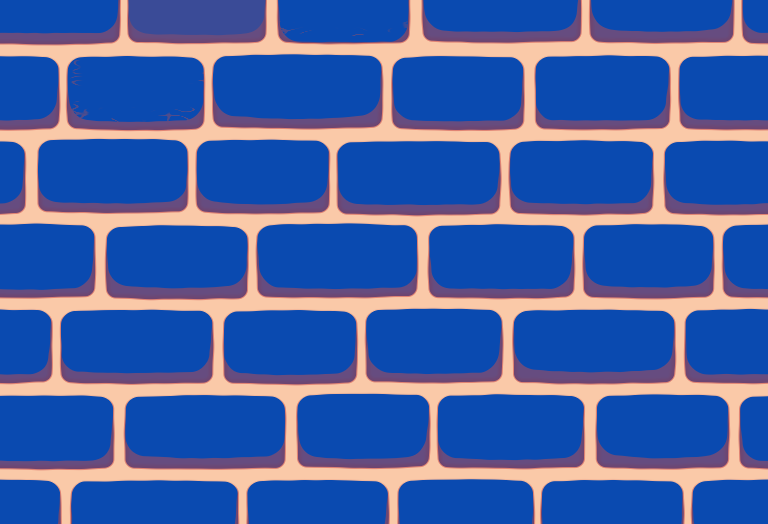
Reproduce this pattern procedurally as a WebGL 1 fragment shader.

```glsl
precision highp float;
// Cartoon brick wall: blue rounded bricks with purple undersides in peach mortar.
uniform vec2 u_resolution;

// Lengths are in canvas heights.
#define ROW_HEIGHT 0.1622
#define ROW_LENGTH 1.4615
#define WIDE_BRICK 0.330
#define JOINT_JITTER 0.028
#define HALF_GAP 0.0101
#define LIP 0.0185
#define EDGE_WIDTH 0.0021
#define FACE_BLUE vec3(0.04, 0.29, 0.69)
#define SHADE_PURPLE vec3(0.40, 0.30, 0.50)
#define MORTAR_PEACH vec3(0.98, 0.79, 0.66)
#define EDGE_PINK vec3(0.86, 0.47, 0.42)

float hash(vec2 p) {
  return fract(sin(dot(p, vec2(127.1, 311.7))) * 43758.55);
}

vec2 gradient(vec2 cell) {
  float angle = 6.2832 * hash(cell);
  return vec2(cos(angle), sin(angle));
}

float gradientNoise(vec2 p) {
  vec2 i = floor(p), f = fract(p);
  vec2 w = f * f * f * (f * (f * 6.0 - 15.0) + 10.0);
  float a = dot(gradient(i), f);
  float b = dot(gradient(i + vec2(1.0, 0.0)), f - vec2(1.0, 0.0));
  float c = dot(gradient(i + vec2(0.0, 1.0)), f - vec2(0.0, 1.0));
  float d = dot(gradient(i + 1.0), f - 1.0);
  return mix(mix(a, b, w.x), mix(c, d, w.x), w.y);
}

float roundedBox(vec2 p, vec2 halfSize, float radius) {
  vec2 q = abs(p) - halfSize + radius;
  return length(max(q, 0.0)) + min(max(q.x, q.y), 0.0) - radius;
}

// Antialiased coverage of the inside of a distance field
float cover(float d) {
  return clamp(0.5 - d * u_resolution.y, 0.0, 1.0);
}

// Start of each row's wide brick, as a fraction of the row
float rowShift(float row) {
  vec4 upper = vec4(equal(vec4(row), vec4(0.0, 1.0, 2.0, 3.0)));
  vec4 lower = vec4(equal(vec4(row), vec4(4.0, 5.0, 6.0, 7.0)));
  return dot(upper, vec4(0.543, 0.273, 0.435, 0.331))
       + dot(lower, vec4(0.664, 0.155, 0.085, 0.480));
}

// Joints after the wide brick are evenly spaced, then jittered
float joint(float row, float i) {
  if (i < 0.5) return 0.0;
  float base = WIDE_BRICK + (i - 1.0) * (ROW_LENGTH - WIDE_BRICK) / 4.0;
  return base + step(i, 4.5) * JOINT_JITTER * (hash(vec2(i, row + 17.0)) - 0.5);
}

vec3 brick(vec2 p, vec2 halfSize, vec2 id, vec2 wall) {
  float worn = step(3.5, id.x) * step(id.y, 1.5);
  float tinted = float(id == vec2(3.0, 0.0));

  // Outline: bowed edges, softer corners on top, a slight wobble
  vec2 n = clamp(p / halfSize, -1.0, 1.0);
  vec2 bowed = p * (1.0 + vec2(0.018, 0.05) * n.yx * n.yx);
  float radius = mix(0.016, 0.024, smoothstep(-0.3, 0.3, n.y));
  float body = roundedBox(bowed, halfSize, radius)
             + 0.0018 * gradientNoise(wall * 22.0);

  // Face: inset grows down the sides and leaves a lip below
  float drop = 0.5 - 0.5 * n.y;
  float left = (0.003 + 0.011 * hash(id + 3.1)) * drop * drop;
  float right = (0.003 + 0.014 * hash(id + 5.7)) * mix(drop * drop, drop, hash(id + 9.2));
  float lip = LIP + 0.007 * (hash(id + 7.3) - 0.5);
  lip += 0.011 * hash(id + 8.4) * n.x * n.x;
  lip *= 1.0 - 0.85 * worn * step(id.y, 0.5);
  vec2 faceHalf = halfSize + vec2(-0.5 * (left + right), 0.03 - 0.5 * lip);
  vec2 faceCenter = vec2(0.5 * (left - right), 0.03 + 0.5 * lip);
  float face = roundedBox(p - faceCenter, faceHalf, 0.033);
  face += 0.0015 * gradientNoise(wall * 35.0);

  // Thin broken scratches along the rim of worn bricks
  float scratch = 1.0 - smoothstep(0.03, 0.09, abs(gradientNoise(wall * vec2(28.0, 75.0))));
  scratch *= smoothstep(0.1, 0.3, gradientNoise(wall * 30.0 + 7.0));
  scratch *= worn * smoothstep(-0.03, -0.012, face);

  vec3 blue = mix(FACE_BLUE, SHADE_PURPLE, max(0.52 * tinted, 0.75 * scratch));
  vec3 shade = mix(SHADE_PURPLE, vec3(0.43, 0.27, 0.44), smoothstep(-0.012, 0.0, body));
  vec3 fill = mix(shade, blue, cover(face));

  // Pink rim, strongest on the sides and below
  float rim = cover(body - EDGE_WIDTH) * (1.0 - 0.75 * smoothstep(0.7, 0.95, n.y));
  vec3 ground = mix(MORTAR_PEACH, EDGE_PINK, rim * 0.85);
  return mix(ground, fill, cover(body));
}

void main() {
  vec2 wall = gl_FragCoord.xy / u_resolution.y;
  float depth = (1.0 - wall.y + 0.0681) / ROW_HEIGHT;
  float row = floor(depth);
  float along = mod(wall.x - rowShift(row) * ROW_LENGTH, ROW_LENGTH);

  vec3 color = MORTAR_PEACH;
  for (int k = 0; k < 5; k++) {
    vec2 id = vec2(float(k), row);
    float start = joint(row, id.x), end = joint(row, id.x + 1.0);
    if (along >= start && along < end) {
      start += HALF_GAP + 0.007 * (hash(id + 1.3) - 0.5);
      end -= HALF_GAP + 0.007 * (hash(id + 2.6) - 0.5);
      float lift = 0.005 * (hash(id + 4.9) - 0.5);
      vec2 p = vec2(along - 0.5 * (start + end), (0.5 - fract(depth)) * ROW_HEIGHT - lift);
      color = brick(p, vec2(0.5 * (end - start), 0.0703), id, wall);
    }
  }
  gl_FragColor = vec4(color, 1.0);
}
```
